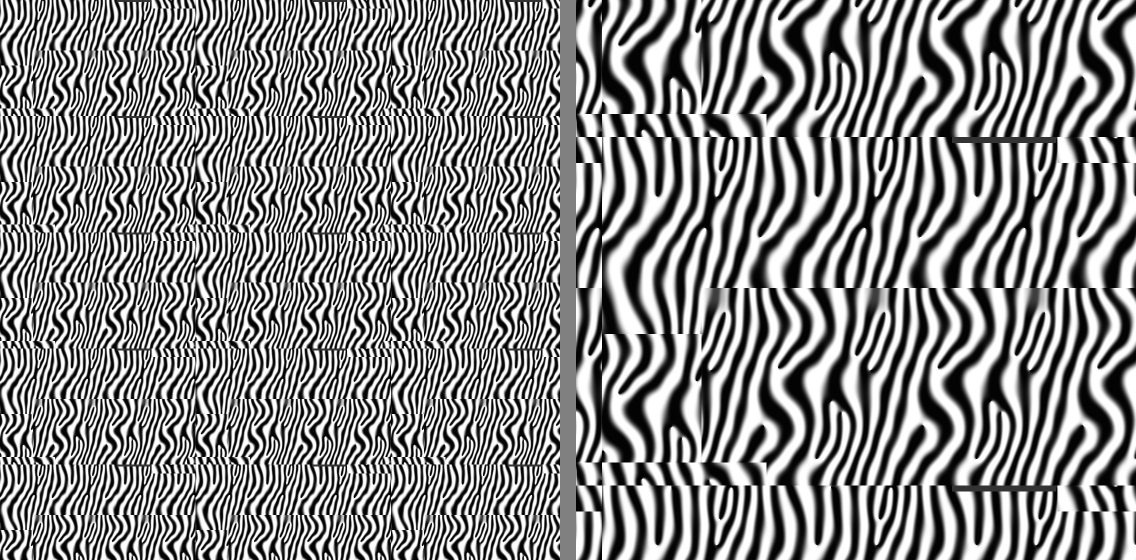
Left: the whole. Right: its middle third, enlarged.
This pattern is drawn by a Shadertoy shader. Its source:

```glsl
// Zebra hide made of narrow columns with a wavy spine and slanted stripes between.
// A phase field is bent by sines and forked by dislocation pairs, then thresholded.
// Patches with offset rows form a rectangular tile that repeats with visible seams.

#define COLUMNS 10.52            // columns across the canvas
#define TILE vec2(3.671, 2.182)  // tile size, in columns
#define STRIPES 8.0              // stripes in one column
#define LEAN 0.19                // slant shared by all stripes
#define SHEAR 0.11               // extra slant between the spines
#define WAVE 0.05                // sideways swing of the spines
#define SPREAD 0.04              // widening of the stripes at the spine
#define FORKS 4                  // forked stripes in one column
#define SOFTNESS 0.92            // softness of stripe edges
#define BIAS 0.07                // extra share of white
#define INK 0.01
#define PAPER 1.0

const float PI = 3.1415927;
const float TAU = 6.2831853;

vec2 hash2(float n) {
    return fract(sin(vec2(n * 12.99, n * 78.23) + 1.7) * 4375.85);
}

float inside(vec2 p, vec2 lo, vec2 hi) {
    vec2 s = step(lo, p) * step(p, hi);
    return s.x * s.y;
}

// Angle around a point that recurs once in every column.
float vortex(vec2 p) {
    p *= PI;
    return atan(cos(p.x) * sinh(p.y), sin(p.x) * cosh(p.y));
}

// Pairs alternate in sign, so stripes are both inserted and removed.
float forkPhase(vec2 p, float seed) {
    float phase = 0.0;
    float turn = 1.0;
    for (int i = 0; i < FORKS; i++) {
        vec2 h = hash2(float(i) + seed);
        float x = 0.14 + 0.72 * (float(i) + h.x) / float(FORKS);
        vec2 top = vec2(x, h.y * 0.7 - 0.5);
        vec2 bottom = top + vec2(-0.09, 0.36);
        phase += turn * (vortex(p - bottom) - vortex(p - top));
        turn = -turn;
    }
    return phase;
}

// Signed stripe value; x is zero on the spine, y grows downward.
float stripes(vec2 p, float waveRate, float peak, float seed) {
    float x = fract(p.x + 0.5) - 0.5;
    float spine = 0.5 + 0.5 * cos(TAU * x);
    float swing = WAVE * (0.3 + spine) * cos(TAU * waveRate * (p.y - peak));
    float slant = p.y * (LEAN + SHEAR * (1.0 - 2.0 * spine));
    float wobble = 0.008 * sin(TAU * (2.0 * x + 1.7 * p.y) + seed)
                 + 0.004 * sin(TAU * (5.0 * x - 3.1 * p.y));
    float spread = SPREAD * sin(TAU * x);
    float phase = TAU * STRIPES * (x + slant - swing + wobble - spread);
    phase += forkPhase(vec2(x, p.y), seed);
    float pinch = 0.14 * sin(TAU * (3.0 * x + 1.3 * p.y) + 2.0 * seed)
                + 0.12 * sin(TAU * (4.0 * x - 2.6 * p.y));
    return cos(phase) + pinch + BIAS;
}

float hide(vec2 uv, float pixel) {
    vec2 t = mod(uv * COLUMNS, TILE);

    // Two main rows; the left patch breaks lower than the rest.
    float seam = t.x < 0.62 ? 1.233 : 0.945;
    bool lower = t.y > seam;
    vec2 p = vec2(t.x - 0.247, t.y - (lower ? 1.50 : 0.48));
    float rate = lower ? 1.55 : 0.95;
    float peak = lower ? -0.30 : -0.16;
    if (lower && t.x < 0.62) p.y -= 0.16;

    // Shallow strips of shifted hide along the tile's top and bottom.
    float topStrip = inside(t, vec2(2.85, 0.0), vec2(TILE.x, 0.164));
    float lowStrip = inside(t, vec2(0.0, 2.04), vec2(1.03, TILE.y))
                   + inside(t, vec2(3.51, 2.04), TILE);
    if (topStrip + lowStrip > 0.5) {
        p = vec2(p.x + 0.43, 0.1 - fract(t.y));
        rate = 0.6;
    }

    float value = stripes(p, rate, peak, lower ? 3.0 : 8.0);
    float soft = max(SOFTNESS, 0.6 * TAU * STRIPES * COLUMNS * pixel);
    float shade = smoothstep(-soft, soft, value);

    // Grey smears hang below the row seam between spines.
    float gap = abs(fract(t.x - 0.247) - 0.47);
    float below = t.y - 0.945;
    float smear = (1.0 - smoothstep(0.03, 0.09, gap))
                * step(0.0, below) * (1.0 - smoothstep(0.06, 0.20, below));
    shade = mix(shade, 0.42, 0.55 * smear);

    // A thin dark bar lies on the tile's top edge.
    float bar = inside(t, vec2(2.19, 0.0), vec2(2.84, 0.038));
    return mix(mix(INK, PAPER, shade), 0.20, bar);
}

void mainImage(out vec4 fragColor, in vec2 fragCoord) {
    // Four samples smooth the patch seams.
    float pixel = 1.0 / iResolution.y;
    float shade = 0.0;
    for (int i = 0; i < 4; i++) {
        vec2 offset = vec2(float(i % 2), float(i / 2)) * 0.5 - 0.25;
        vec2 uv = (fragCoord + offset) * pixel;
        shade += 0.25 * hide(vec2(uv.x, 1.0 - uv.y), pixel);
    }
    fragColor = vec4(vec3(shade), 1.0);
}
```
